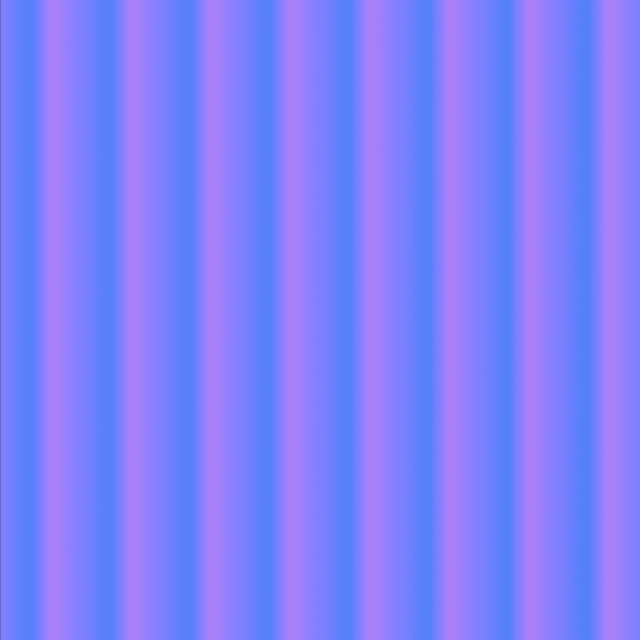
Give the GLSL for this texture map, as a Shadertoy shader.

```glsl
// Tangent-space normal map of vertical corrugated ridges with soft flanks.
const float PERIOD = 0.1242;       // ridge spacing, in canvas widths
const float FIRST_CREASE = 0.0645; // position of the first crease
const float TILT = 0.325;          // steepest sideways slope of the normal
const float RISE_END = 0.125;      // crease to steepest slope, in periods
const float FALL_START = 0.155;    // where the slope begins to relax
const float FALL_END = 0.52;       // where the surface is flat again
const float GRAIN = 0.008;         // faint unevenness of the slope
const vec2 GRAIN_CELLS = vec2(128.0, 192.0);
const float EDGE_WIDTH = 0.0026;   // dark seam along the left border
const float EDGE_SHADE = 0.25;

float hash(vec2 p) {
    vec3 q = fract(vec3(p.xyx) * 0.1031);
    q += dot(q, q.yzx + 33.33);
    return fract((q.x + q.y) * q.z);
}

float valueNoise(vec2 p) {
    vec2 cell = floor(p);
    vec2 f = fract(p);
    f = f * f * (3.0 - 2.0 * f);
    float low = mix(hash(cell), hash(cell + vec2(1, 0)), f.x);
    float high = mix(hash(cell + vec2(0, 1)), hash(cell + vec2(1, 1)), f.x);
    return mix(low, high, f.y);
}

// Odd slope profile: fast swing across the crease, slow return to flat.
float ridgeSlope(float x) {
    float d = fract((x - FIRST_CREASE) / PERIOD + 0.5) - 0.5;
    float a = abs(d);
    float rise = smoothstep(-0.01, RISE_END, a) * smoothstep(0.0, 0.02, a);
    float fall = 1.0 - smoothstep(FALL_START, FALL_END, a);
    return sign(d) * rise * fall;
}

void mainImage(out vec4 fragColor, in vec2 fragCoord) {
    vec2 uv = fragCoord / iResolution.xy;

    // Sideways slope with a trace of grain
    float slope = TILT * ridgeSlope(uv.x);
    slope += GRAIN * (valueNoise(uv * GRAIN_CELLS) - 0.5);

    // Unit normal packed into colour
    vec3 normal = vec3(slope, 0.0, sqrt(1.0 - slope * slope));
    vec3 color = normal * 0.5 + 0.5;

    // Seam at the left border
    color *= 1.0 - EDGE_SHADE * (1.0 - smoothstep(0.0, EDGE_WIDTH, uv.x));
    fragColor = vec4(color, 1.0);
}
```
